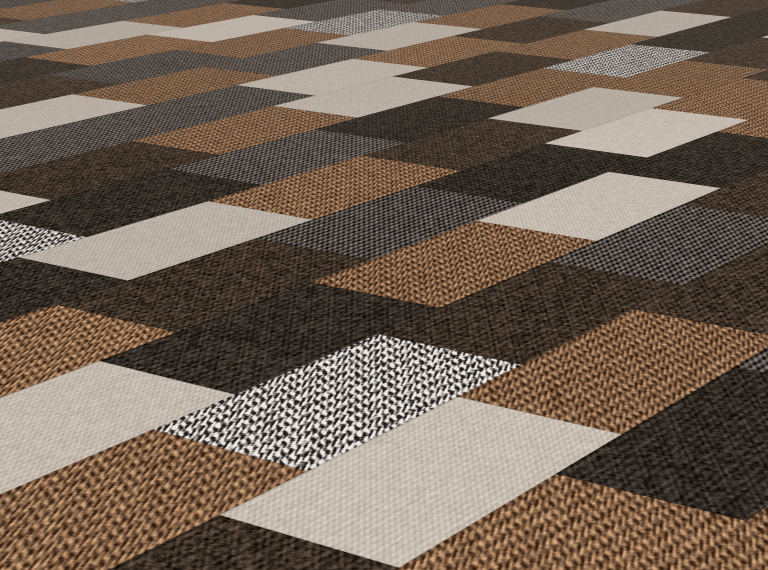
A Shadertoy shader for this pattern:

```glsl
// Woven carpet planks in staggered rows, seen in perspective

float hash(vec2 p) {
    vec3 q = fract(vec3(p.xyx) * 0.1031);
    q += dot(q, q.yzx + 33.33);
    return fract((q.x + q.y) * q.z);
}

float noise(vec2 p) {
    vec2 i = floor(p), f = fract(p);
    f = f * f * (3.0 - 2.0 * f);
    return mix(mix(hash(i), hash(i + vec2(1, 0)), f.x),
               mix(hash(i + vec2(0, 1)), hash(i + vec2(1, 1)), f.x), f.y);
}

const int CREAM = 0, TAN = 1, SILVER = 2, BLACK = 3, BROWN = 4, SLATE = 5;

// Dark and bright yarn of each plank kind
const vec3 darkYarn[6] = vec3[6](
    vec3(0.69, 0.65, 0.60), vec3(0.24, 0.15, 0.09), vec3(0.18, 0.16, 0.15),
    vec3(0.10, 0.08, 0.06), vec3(0.13, 0.10, 0.07), vec3(0.11, 0.09, 0.08));
const vec3 brightYarn[6] = vec3[6](
    vec3(0.83, 0.79, 0.75), vec3(0.72, 0.56, 0.42), vec3(0.86, 0.84, 0.82),
    vec3(0.37, 0.33, 0.29), vec3(0.46, 0.38, 0.32), vec3(0.58, 0.54, 0.51));

// Even rows repeat every three planks, odd rows every five
int plankKind(float col, float row) {
    bool even = mod(row, 2.0) < 0.5;
    bool shifted = mod(row, 4.0) > 1.5;
    float chance = hash(vec2(col, row) + 17.0);
    float k = even ? mod(col, 3.0) : mod(col + floor(row / 4.0), 5.0);
    if (even && k == (shifted ? 2.0 : 0.0)) return CREAM;
    if (!even && k == (shifted ? 1.0 : 0.0)) return shifted ? SLATE : SILVER;
    if (!even && shifted && k == 3.0) return CREAM;
    bool tan = even ? k == 1.0 : k == 4.0;
    if (tan && (row < 5.5 || chance > 0.4)) return TAN;
    return SLATE - int(3.0 * chance);
}

// Brightness of the yarn: thin slanted ticks set in rows along the plank
float weave(int kind, vec2 thread) {
    vec2 a = 6.2832 * thread;
    float grain = noise(thread * vec2(5.0, 7.0)) + noise(thread * vec2(2.0, 3.0)) - 1.0;
    float slant = a.x - 1.86 * a.y;
    float rows = sin(a.y + 1.1 * sin(0.8 * slant));
    float ticks = sin(slant + 1.2 * sin(a.y));
    float loops = 0.52 + 0.25 * ticks + 0.23 * rows + 0.35 * grain;
    float lines = 0.42 + 0.26 * sin(1.5 * a.y) + 0.18 * sin(slant) + 0.3 * grain;
    float grid = 0.5 + 0.16 * sin(1.3 * slant) + 0.16 * sin(2.0 * a.y) + 0.35 * grain;
    if (kind == CREAM) return grid;
    if (kind == SILVER) return smoothstep(0.1, 0.85, loops);
    if (kind == TAN) return clamp(loops, 0.0, 1.1);
    if (kind == SLATE) return lines;
    return 0.8 * mix(lines, grid, 0.4) + 0.25 * grain;
}

vec3 carpet(vec2 p) {
    // Project onto the floor: x along the planks, y across the rows
    float depth = 1.474 - p.y;
    vec2 ground = vec2(((p.x + 4.972) / depth - 3.40) / 0.96,
                       ((2.484 - p.x) / depth - 1.672) / 0.341);
    float row = floor(ground.y);
    float along = ground.x - row / 3.0;
    float col = floor(along);
    int kind = plankKind(col, row);

    // Yarn loses contrast with distance
    float yarn = weave(kind, ground * vec2(32.0, 12.0));
    yarn = mix(0.48, yarn, mix(0.8, 1.15, smoothstep(0.45, 0.9, depth)));
    vec3 color = mix(darkYarn[kind], brightYarn[kind], yarn);
    color *= 0.94 + 0.1 * hash(vec2(col, row) + 5.0);

    // Narrow seams and a soft sheen far away
    vec2 edge = 0.5 - abs(fract(vec2(along, ground.y)) - 0.5);
    float seam = min(edge.x * 2.0, edge.y);
    color *= 0.88 + 0.12 * smoothstep(0.0, 0.015, seam);
    return mix(color, vec3(0.56, 0.51, 0.47), 0.16 * smoothstep(0.6, 1.0, p.y));
}

void mainImage(out vec4 fragColor, in vec2 fragCoord) {
    // Average a 3 by 3 grid of samples to smooth the edges
    vec3 sum = vec3(0.0);
    for (int i = 0; i < 9; i++) {
        vec2 offset = (vec2(i % 3, i / 3) - 1.0) / 3.0;
        vec2 p = (fragCoord + offset - vec2(0.5 * iResolution.x, 0.0)) / iResolution.y;
        sum += carpet(p);
    }
    fragColor = vec4(sum / 9.0, 1.0);
}
```
